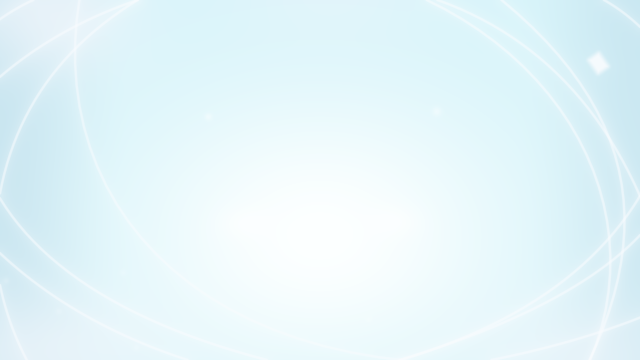
Give the GLSL for this background, as a Shadertoy shader.

```glsl
// Pale icy-blue backdrop with a soft white centre and thin glowing arcs sweeping around it.

const vec2 CANVAS = vec2(16.0, 9.0);   // working grid, origin lower left
const vec3 ICE    = vec3(0.842, 0.955, 0.978);
const vec3 STEEL  = vec3(0.755, 0.875, 0.925);
const vec3 LILAC  = vec3(0.925, 0.955, 0.980);
const vec3 WHITE  = vec3(0.990, 1.000, 1.000);
const vec3 LIGHT  = vec3(0.975, 0.985, 0.995);

// Sineless hash: one number to a point in the unit square
vec2 hash21(float n) {
    vec3 h = fract(n * vec3(0.1031, 0.1030, 0.0973));
    h += dot(h, h.yzx + 33.33);
    return fract((h.xx + h.yz) * h.zy);
}

// Soft elliptical glow
float glow(vec2 p, vec2 centre, vec2 size) {
    vec2 q = (p - centre) / size;
    return exp(-dot(q, q));
}

float segmentDistance(vec2 p, vec2 a, vec2 b) {
    vec2 ap = p - a, ab = b - a;
    return length(ap - ab * clamp(dot(ap, ab) / dot(ab, ab), 0.0, 1.0));
}

vec2 cubicPoint(vec2 a, vec2 b, vec2 c, vec2 d, float t) {
    float s = 1.0 - t;
    return s * s * s * a + 3.0 * s * t * (s * b + t * c) + t * t * t * d;
}

// Light of a cubic strand: thin core inside a soft halo
float strand(vec2 p, vec2 a, vec2 b, vec2 c, vec2 d) {
    const int STEPS = 24;
    float dist = 1e3;
    vec2 last = a;
    for (int i = 1; i <= STEPS; i++) {
        vec2 next = cubicPoint(a, b, c, d, float(i) / float(STEPS));
        dist = min(dist, segmentDistance(p, last, next));
        last = next;
    }
    float core = 1.0 - smoothstep(0.008, 0.048, dist);
    return 0.58 * core + 0.24 * exp(-dist * 8.0);
}

// Strand with a single control point
float bow(vec2 p, vec2 a, vec2 b, vec2 c) {
    return strand(p, a, mix(a, b, 2.0 / 3.0), mix(c, b, 2.0 / 3.0), c);
}

float leftStrands(vec2 p) {
    float s = 0.85 * strand(p, vec2(2.0, 9.1), vec2(1.21, 4.52), vec2(4.17, 0.56), vec2(10.2, -0.02));
    s += bow(p, vec2(3.44, 9.0), vec2(0.58, 7.25), vec2(0.0, 4.17));
    s += bow(p, vec2(0.0, 7.08), vec2(1.46, 8.33), vec2(3.44, 9.0));
    s += bow(p, vec2(0.0, 8.52), vec2(0.38, 8.79), vec2(0.83, 9.0));
    s += bow(p, vec2(0.0, 4.04), vec2(1.67, 1.31), vec2(6.67, 0.0));
    s += bow(p, vec2(0.0, 2.67), vec2(1.87, 0.92), vec2(4.69, 0.0));
    return s + bow(p, vec2(0.0, 1.87), vec2(0.21, 0.87), vec2(0.67, 0.0));
}

float rightStrands(vec2 p) {
    float s = strand(p, vec2(10.67, 9.0), vec2(14.38, 7.23), vec2(16.25, 3.48), vec2(14.73, -0.06));
    s += strand(p, vec2(12.54, 9.0), vec2(15.83, 6.29), vec2(16.35, 3.38), vec2(14.71, -0.06));
    s += bow(p, vec2(10.94, 9.0), vec2(14.38, 7.77), vec2(16.0, 4.1));
    s += bow(p, vec2(15.1, 9.0), vec2(15.58, 8.73), vec2(16.0, 8.33));
    s += bow(p, vec2(16.0, 4.1), vec2(14.29, 1.27), vec2(10.0, 0.0));
    s += bow(p, vec2(16.0, 3.12), vec2(14.29, 1.31), vec2(10.0, 0.0));
    return s + bow(p, vec2(16.0, 1.06), vec2(14.38, 0.42), vec2(12.29, 0.0));
}

// Blue field, cooler sides, misty corners and bright centre
vec3 backdrop(vec2 p) {
    float sides = 1.0 - smoothstep(0.0, 3.4, p.x) + 0.8 * smoothstep(12.8, 16.0, p.x);
    vec3 col = mix(ICE, STEEL, 0.75 * sides);
    col = mix(col, LILAC, 0.85 * glow(p, vec2(1.3, 8.6), vec2(2.1, 1.5)));
    col = mix(col, LILAC, 0.75 * glow(p, vec2(1.3, 0.2), vec2(3.2, 1.5)));
    col = mix(col, LILAC, 0.65 * glow(p, vec2(14.4, 0.0), vec2(3.0, 1.6)));
    col = mix(col, LILAC, 0.40 * glow(p, vec2(8.3, 9.3), vec2(2.6, 1.3)));
    return mix(col, WHITE, glow(p, vec2(8.0, 3.1), vec2(5.0, 3.7)));
}

// Tilted rounded spark with a faint halo
float spark(vec2 p, vec2 centre, float size) {
    vec2 q = mat2(0.82, -0.57, 0.57, 0.82) * (p - centre);
    vec2 edge = abs(q) - size * vec2(0.62, 0.85);
    float dist = length(max(edge, 0.0)) + min(max(edge.x, edge.y), 0.0);
    return 0.8 * (1.0 - smoothstep(-0.05, 0.13, dist)) + 0.12 * exp(-6.0 * max(dist, 0.0));
}

// Faint dust scattered along the lower part
float dust(vec2 p) {
    float sum = 0.0;
    for (int i = 0; i < 5; i++) {
        vec2 spot = hash21(float(i) + 7.0) * vec2(CANVAS.x, 2.4);
        sum += 0.16 * glow(p, spot, vec2(0.08));
    }
    return sum;
}

void mainImage(out vec4 fragColor, in vec2 fragCoord) {
    vec2 p = fragCoord / iResolution.xy * CANVAS;
    vec3 col = backdrop(p);

    // Twin flares and loose specks
    float flares = glow(p, vec2(6.15, 3.42), vec2(0.65, 0.4)) + glow(p, vec2(9.85, 3.46), vec2(0.65, 0.4));
    float specks = glow(p, vec2(5.21, 6.08), vec2(0.09)) + glow(p, vec2(10.92, 6.21), vec2(0.11));
    col = mix(col, vec3(1.0), min(0.5 * flares + 0.4 * specks + dust(p), 1.0));

    // Glowing arcs and the bright spark
    float light = leftStrands(p) + rightStrands(p);
    col = mix(col, LIGHT, 1.0 - exp(-1.25 * light));
    col = mix(col, LIGHT, spark(p, vec2(14.96, 7.42), 0.22));
    fragColor = vec4(col, 1.0);
}
```
